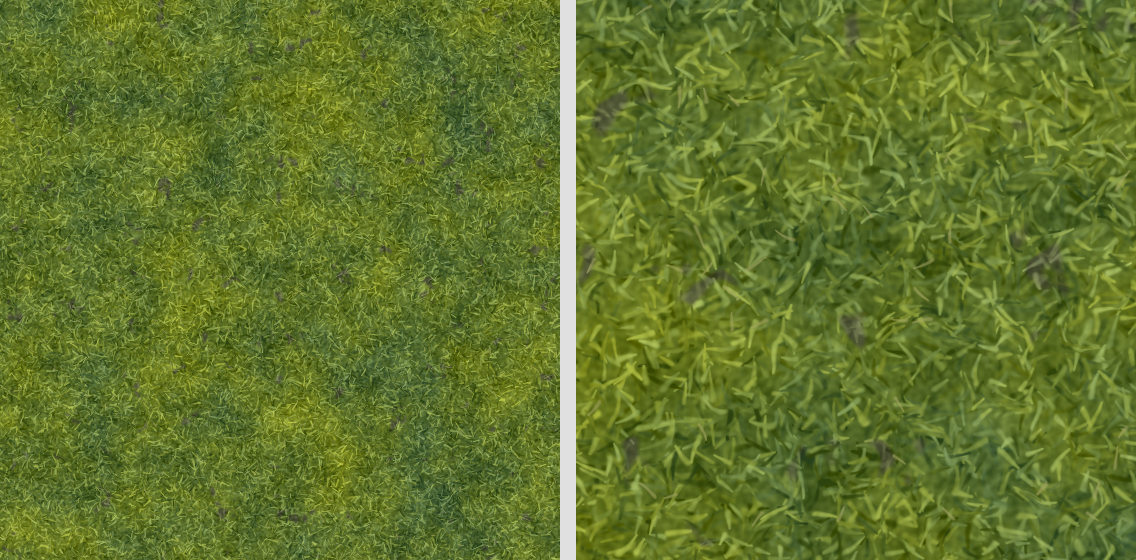
Left, the full canvas; right, a detail of the centre.
A three.js fragment shader for this texture:

```glsl
// Mossy lawn seen from above: layers of short, randomly turned blades over
// mottled turf. Each point gathers a tone (dark to light) and a hue (cool to
// yellow) that are turned into colour; bare soil and dry straw are added last.

varying vec2 vUv;

const float TAU = 6.2832;
const float BLADE_CELLS = 75.0;
const float STRAW_CELLS = 60.0;
const int BLADE_LAYERS = 5;

const vec3 SHADE_GREEN = vec3(0.19, 0.27, 0.035);
const vec3 LIGHT_GREEN = vec3(0.61, 0.69, 0.325);
const vec3 YELLOW_SHIFT = vec3(0.05, 0.02, -0.09);
const vec3 SOIL = vec3(0.36, 0.37, 0.28);
const vec3 STRAW = vec3(0.66, 0.66, 0.40);

vec2 hash2(vec2 p) {
  vec3 q = fract(p.xyx * vec3(0.1031, 0.1030, 0.0973));
  q += dot(q, q.yzx + 33.33);
  return fract((q.xx + q.yz) * q.zy);
}

vec2 direction(float turn) {
  return vec2(cos(TAU * turn), sin(TAU * turn));
}

float cornerSlope(vec2 corner, vec2 offset) {
  return dot(direction(hash2(corner).x), offset);
}

// Gradient noise, roughly -0.7 to 0.7
float gradientNoise(vec2 p) {
  vec2 i = floor(p);
  vec2 f = p - i;
  vec2 u = f * f * f * (f * (f * 6.0 - 15.0) + 10.0);
  vec2 e = vec2(1.0, 0.0);
  float low = mix(cornerSlope(i, f), cornerSlope(i + e, f - e), u.x);
  float high = mix(cornerSlope(i + e.yx, f - e.yx),
                   cornerSlope(i + e.xx, f - e.xx), u.x);
  return mix(low, high, u.y);
}

// Soft tapered stroke centred on the origin, running along +-halfSpan
float stroke(vec2 p, vec2 halfSpan, float halfWidth) {
  float along = clamp(dot(p, halfSpan) / dot(halfSpan, halfSpan), -1.0, 1.0);
  float width = halfWidth * (0.8 - 0.3 * along);
  return 1.0 - smoothstep(0.15 * width, width, length(p - halfSpan * along));
}

// Lays one layer of blades over the turf (x = tone, y = hue)
vec2 layBlades(vec2 turf, vec2 ground, vec2 uv, float seed, float lift) {
  vec2 grid = uv * BLADE_CELLS + seed * vec2(3.7, 5.3);
  for (int y = -1; y <= 1; y++) {
    for (int x = -1; x <= 1; x++) {
      vec2 cell = floor(grid) + vec2(float(x), float(y));
      vec2 id = cell + seed * 131.0;
      vec2 shape = hash2(id + 19.0);
      vec2 look = hash2(id + 57.0) - 0.5;
      vec2 halfSpan = direction(shape.x) * mix(0.25, 0.6, shape.y);
      float mask = stroke(grid - cell - hash2(id), halfSpan, 0.19);
      vec2 blade = ground + vec2(lift, 0.0) + look * vec2(0.9, 1.1);
      turf = mix(turf, blade, 0.85 * mask);
    }
  }
  return turf;
}

// Sparse dry stalks: one in a few cells, kept inside its own cell
float strawMask(vec2 uv) {
  vec2 grid = uv * STRAW_CELLS;
  vec2 cell = floor(grid);
  vec2 pick = hash2(cell + 311.0);
  vec2 centre = 0.4 + 0.2 * hash2(cell + 407.0);
  float present = step(0.88, pick.x);
  return present * stroke(fract(grid) - centre, direction(pick.y) * 0.28, 0.11);
}

void main() {
  // Gentle bending so that blades curve
  vec2 bend = vec2(gradientNoise(vUv * 42.0), gradientNoise(vUv * 42.0 + 91.0));
  vec2 uv = vUv + 0.006 * bend;

  // Broad mossy patches and smaller tufts
  float moss = gradientNoise(uv * 4.5 + 7.0) + 0.8 * gradientNoise(uv * 14.0 + 23.0);
  float tufts = gradientNoise(uv * 30.0 + 41.0);
  float tone = 0.5 + 0.14 * moss + 0.22 * tufts + 0.14 * gradientNoise(uv * 9.0 + 63.0);
  vec2 ground = vec2(tone, 1.1 * moss);

  // Blades, from the shaded bottom to the lit top
  vec2 turf = ground - vec2(0.14, 0.0);
  for (int i = 0; i < BLADE_LAYERS; i++) {
    float level = float(i) / float(BLADE_LAYERS - 1);
    turf = layBlades(turf, ground, uv, float(i) + 1.0, mix(-0.10, 0.10, level));
  }

  // Fine grain between the blades
  turf.x += 0.22 * gradientNoise(vUv * 120.0) + 0.22 * gradientNoise(vUv * 230.0 + 5.0);
  turf = clamp(turf, vec2(0.0, -1.0), vec2(1.15, 1.3));
  vec3 color = mix(SHADE_GREEN, LIGHT_GREEN, turf.x) + YELLOW_SHIFT * turf.y;

  // Small ragged openings of grey soil, then straw
  float opening = gradientNoise(uv * 19.0 + 131.0) + 0.55 * gradientNoise(uv * 75.0 + 17.0);
  float soil = smoothstep(0.38, 0.62, opening);
  color = mix(color, SOIL * (0.5 + 0.8 * turf.x), 0.75 * soil);
  color = mix(color, STRAW, 0.55 * strawMask(uv));

  gl_FragColor = vec4(clamp(color, 0.0, 1.0), 1.0);
}
```
